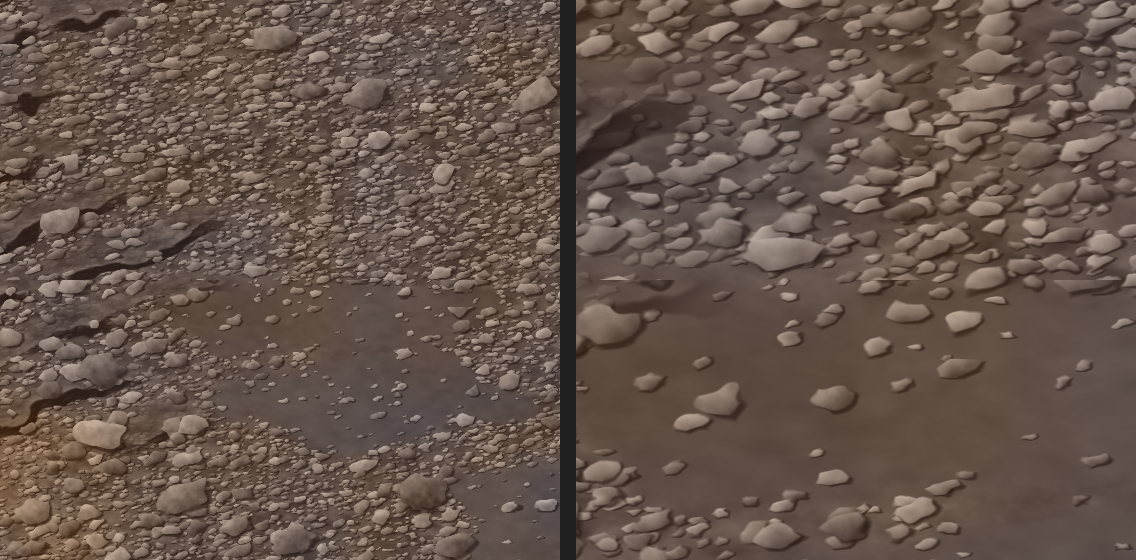
Left, the full canvas; right, a detail of the centre.
Reproduce this texture procedurally as a Shadertoy shader.

```glsl
// Stony desert ground: flat lit pebbles, cracked slabs and patches of dark sand.
#define DARK vec3(0.13, 0.07, 0.05)
#define PALE vec3(0.67, 0.60, 0.55)
#define GROUND_TONE 0.43
#define SHADOW_TONE 0.09
#define SHADOW_DEPTH 0.72
#define STONE_TILT 0.12
#define STONE_RELIEF 0.32
#define EDGE_SOFTNESS 0.0016
#define LEDGE_COUNT 9.0
#define LEDGE_SLOPE 0.36

float hash(vec2 p) {
    vec3 a = fract(p.xyx * 0.1031);
    a += dot(a, a.yzx + 33.33);
    return fract((a.x + a.y) * a.z);
}

float noise(vec2 p) {
    vec2 i = floor(p), f = fract(p);
    f = f * f * (3.0 - 2.0 * f);
    vec2 e = vec2(0.0, 1.0);
    return mix(mix(hash(i), hash(i + e.yx), f.x),
               mix(hash(i + e.xy), hash(i + e.yy), f.x), f.y);
}

float fbm(vec2 p) {
    float sum = 0.0, weight = 0.53;
    for (int k = 0; k < 4; k++) {
        sum += weight * noise(p);
        p = mat2(1.6, 1.2, -1.2, 1.6) * p + 7.3;
        weight *= 0.5;
    }
    return sum;
}

// Bare sand: a long central pool, a lower one and the right corner
float sandMask(vec2 p) {
    float pool = length((p - vec2(0.58, 0.43)) / vec2(0.33, 0.075));
    float lower = length((p - vec2(0.66, 0.29)) / vec2(0.26, 0.09));
    float corner = length((p - vec2(1.0, 0.08)) / vec2(0.21, 0.12));
    float ragged = 0.6 * (noise(p * 15.0) - 0.5);
    return 1.0 - smoothstep(0.75, 1.15, min(pool, min(lower, corner)) + ragged);
}

// Irregular six-sided outline, about 1 at the rim
float facets(vec2 q, float seed) {
    float d = 0.0;
    for (int k = 0; k < 6; k++) {
        float r = hash(vec2(float(k) * 3.7, seed * 91.0));
        float angle = 1.047 * (float(k) + 0.6 * r) + 6.28 * seed;
        d = max(d, dot(q, vec2(cos(angle), sin(angle))) * (0.92 + 0.4 * r));
    }
    return mix(d, length(q), 0.35);
}

// One layer of scattered stones, each with a cast shadow to the lower right
void addStones(inout float tone, vec2 p, float count, float squash, float cover) {
    vec2 grid = count * vec2(1.0, squash);
    vec2 g = vec2(p.x, p.y - STONE_TILT * p.x) * grid + count;
    vec2 rough = vec2(noise(g * 2.7), noise(g * 2.7 + 40.0)) - 0.5;
    float grain = fbm(p * 95.0 + count) - 0.5;
    for (int j = 1; j >= -1; j--)
    for (int i = -1; i <= 1; i++) {
        vec2 cell = floor(g) + vec2(i, j);
        vec2 home = (cell + 0.5 - count) / grid;
        home.y += STONE_TILT * home.x;
        if (hash(cell + 5.1) > cover * (1.0 - 0.9 * sandMask(home))) continue;

        float seed = hash(cell + 17.0), pick = hash(cell + 31.0);
        float size = mix(0.28, 0.62, pick * pick);
        vec2 jitter = vec2(hash(cell + 43.0), hash(cell + 59.0));
        vec2 q = (g - cell - 0.2 - 0.6 * jitter + 0.28 * rough) / size;
        q.y -= q.x * 0.6 * (seed - 0.4);
        q.y *= mix(0.9, 1.5, hash(cell + 71.0));

        float soft = EDGE_SOFTNESS * count / size;
        float shade = 1.0 - smoothstep(0.85, 1.1 + soft, facets(q - vec2(0.22, -0.3), seed));
        float body = 1.0 - smoothstep(1.0 - soft, 1.0 + soft, facets(q, seed));
        float face = mix(0.52, 0.9, hash(cell + 83.0)) + 0.35 * grain
                   + STONE_RELIEF * dot(q, vec2(-0.4, 0.75));
        tone = mix(tone, SHADOW_TONE, SHADOW_DEPTH * shade);
        tone = mix(tone, face, body);
    }
}

// Slanting slabs on the left with dark broken cracks under their rims
void addLedges(inout float tone, vec2 p) {
    float v = (p.y - LEDGE_SLOPE * p.x + 0.07 * (fbm(p * 11.0) - 0.5)) * LEDGE_COUNT;
    float id = floor(v), f = fract(v);
    float reach = 0.12 + 0.32 * hash(vec2(id, 8.0));
    float left = 1.0 - smoothstep(reach - 0.1, reach + 0.03, p.x);
    left *= smoothstep(0.16, 0.24, p.y);
    float broken = smoothstep(0.25, 0.5, noise(vec2(p.x * 12.0, id * 7.3)));
    float width = 0.06 + 0.2 * noise(p * 24.0);
    float slab = smoothstep(width, width + 0.06, f) * (1.0 - smoothstep(0.5, 0.72, f));
    float rim = slab * (1.0 - smoothstep(width + 0.05, width + 0.2, f));
    float crack = smoothstep(0.0, 0.04, f) * (1.0 - smoothstep(width, width + 0.06, f));
    float top = 0.44 + 0.5 * (fbm(p * vec2(28.0, 60.0)) - 0.5) + 0.12 * rim;
    tone = mix(tone, top, 0.8 * slab * left);
    tone = mix(tone, 0.06, 0.9 * crack * left * broken);
}

void mainImage(out vec4 fragColor, in vec2 fragCoord) {
    vec2 p = fragCoord / iResolution.y;
    float sand = sandMask(p);
    float dusty = 1.0 - smoothstep(0.1, 0.24, length(p - vec2(0.03, 0.1)));

    // Ground, then stones from small to large
    float rubble = fbm(p * vec2(45.0, 80.0)) - 0.5;
    float tone = GROUND_TONE + 0.16 * (fbm(p * 7.0) - 0.5)
               + mix(0.5, 0.12, sand) * rubble + 0.14 * dusty;
    float far = smoothstep(0.35, 0.6, p.y);
    addStones(tone, p, 75.0, 1.7, 0.55);
    addStones(tone, p, 44.0, 1.7, 0.6);
    addLedges(tone, p);
    addStones(tone, p, 27.0, mix(1.35, 1.9, step(0.5, p.y)), 0.42);
    addStones(tone, p, 13.0, 1.35, mix(0.13, 0.05, far));

    // Tone to colour, with slight warm and cool drifts
    vec3 color = mix(DARK, PALE, clamp(tone, 0.0, 1.12));
    float warmth = 0.05 * (noise(p * 9.0) - 0.5) + 0.05 * dusty
                 - 0.03 * sand * (1.0 - smoothstep(0.3, 0.42, p.y));
    color += warmth * vec3(0.6, 0.0, -0.8);
    fragColor = vec4(color, 1.0);
}
```
